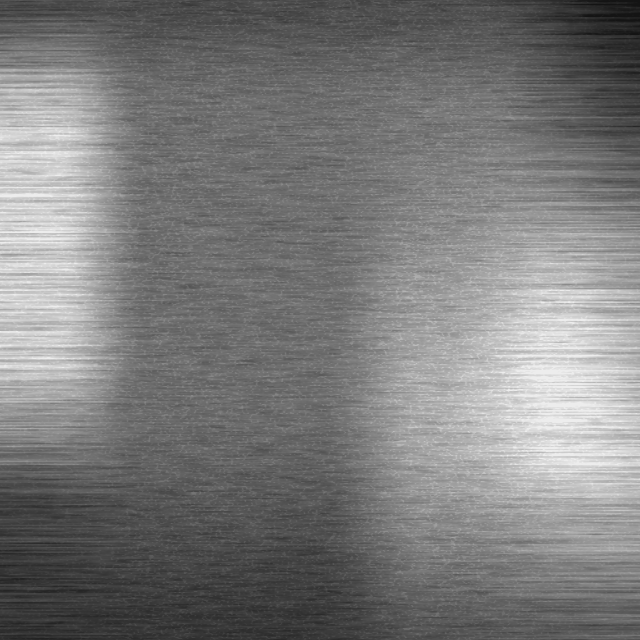
Give the GLSL for this texture, as a WebGL 2 fragment shader.

```glsl
#version 300 es
precision highp float;
// Brushed steel sheet: soft vertical highlights over a grey base, covered with
// horizontal scratches. Each scratch row is a shifted 1D noise, long near the
// sides and short in the middle, with fine bright flecks on top.

#define ROWS 430.0
#define LONG_FREQ 2.5
#define SHORT_FREQ 30.0
#define BAND_ROWS 130.0
#define LONG_AMP 0.20
#define SHORT_AMP 0.11
#define BAND_AMP 0.07
#define DASH_AMP 0.05
#define FLECK_CELLS 500.0
#define FLECK_AMP 0.06

uniform vec2 u_resolution;
out vec4 fragColor;

float hash(vec2 p) {
    return fract(sin(dot(p, vec2(12.9898, 78.233))) * 43758.5453);
}

float bell(float v, float centre, float width) {
    float d = (v - centre) / width;
    return exp(-0.5 * d * d);
}

// Smooth noise along one row, shifted so that rows do not line up
float rowNoise(float x, float row, float seed) {
    float s = x + 19.0 * hash(vec2(row, seed));
    float cell = floor(s);
    float t = smoothstep(0.0, 1.0, s - cell);
    return mix(hash(vec2(cell, row + seed)), hash(vec2(cell + 1.0, row + seed)), t);
}

// Centred scratch noise: freq.x sets the length, freq.y the number of rows
float scratches(vec2 uv, vec2 freq, float seed) {
    vec2 p = uv * freq;
    float row = floor(p.y);
    float t = smoothstep(0.0, 1.0, p.y - row);
    return mix(rowNoise(p.x, row, seed), rowNoise(p.x, row + 1.0, seed), t) - 0.5;
}

// Broad light and shade of the sheet
float sheen(vec2 uv) {
    float x = uv.x, y = uv.y;
    float tone = mix(0.20, 0.435, smoothstep(-0.06, 0.42, y));
    tone -= 0.15 * smoothstep(0.83, 1.02, y);

    // Left highlight, a flat bright strip
    float leftLight = 1.0 - smoothstep(0.09, 0.23, x);
    leftLight *= smoothstep(0.20, 0.48, y) * (1.0 - smoothstep(0.78, 1.0, y));
    tone += 0.38 * leftLight;
    tone -= 0.06 * (1.0 - smoothstep(0.0, 0.25, x)) * bell(y, 0.18, 0.1);

    // Wide glow right of the centre, then the bright spot
    tone += 0.24 * smoothstep(0.50, 0.66, x) * bell(y, 0.31, 0.25);
    tone += 0.24 * bell(x, 0.865, 0.085) * bell(y, 0.42, 0.18);
    tone += 0.08 * smoothstep(0.80, 1.0, x) * bell(y, 0.2, 0.12);

    // Shadow in the upper right corner
    tone -= 0.22 * smoothstep(0.74, 1.02, x) * smoothstep(0.58, 0.86, y);
    return tone;
}

void main() {
    vec2 uv = gl_FragCoord.xy / u_resolution;
    float tone = sheen(uv);

    // Long scratches take over toward both sides
    float side = 1.0 - smoothstep(0.06, 0.26, uv.x) + smoothstep(0.66, 0.96, uv.x);
    float longGrain = scratches(uv, vec2(LONG_FREQ, ROWS), 3.0);
    float shortGrain = scratches(uv, vec2(SHORT_FREQ, ROWS), 7.0);
    float bands = scratches(uv, vec2(LONG_FREQ, BAND_ROWS), 13.0);
    float grain = LONG_AMP * longGrain * mix(0.12, 1.0, side);
    grain += SHORT_AMP * shortGrain * mix(1.0, 0.8, side);
    grain += BAND_AMP * bands * mix(0.2, 1.0, side);

    // Sparse dark dashes
    float dash = scratches(uv, vec2(SHORT_FREQ * 1.2, ROWS * 0.8), 41.0);
    grain -= DASH_AMP * smoothstep(0.12, 0.42, dash);

    // Fine bright flecks, strongest in the middle
    float fleck = scratches(uv, vec2(FLECK_CELLS * 0.6, FLECK_CELLS), 29.0);
    float spark = smoothstep(0.10, 0.45, fleck);
    grain += FLECK_AMP * (0.9 * fleck + spark) * mix(1.0, 0.5, side);

    tone += grain * (0.45 + 0.85 * tone);
    fragColor = vec4(vec3(clamp(tone, 0.08, 0.93)), 1.0);
}
```
